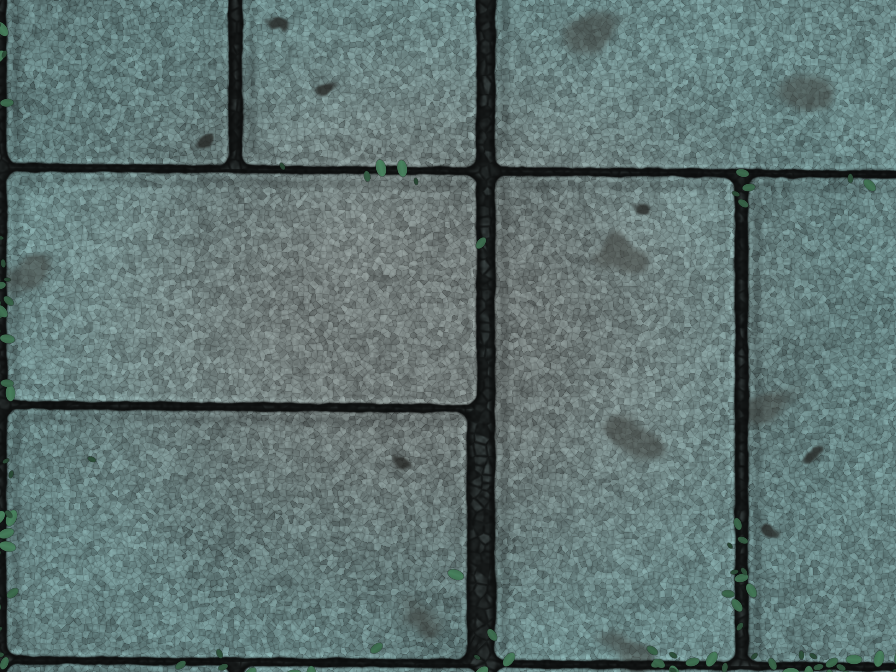
Reproduce this texture procedurally as a Shadertoy shader.

```glsl
// Basket-weave concrete pavers with soil-filled joints, stains and small weeds.
#define BLOCK vec2(0.727, 0.733)   // size of one pair of pavers
#define ORIGIN vec2(0.727, 0.751)  // corner where four pairs meet
#define TILT 0.008
#define JOINT vec2(0.010, 0.006)   // half widths of the joints
#define CORNER 0.016
#define CHAMFER 0.026
#define GRAIN 115.0
#define LEAVES 48.0

const vec3 STONE_WARM = vec3(0.435, 0.470, 0.465);
const vec3 STONE_COOL = vec3(0.395, 0.510, 0.510);
const vec3 SOIL = vec3(0.095, 0.110, 0.110);
const vec3 STAIN = vec3(0.240, 0.250, 0.235);
const vec3 LEAF = vec3(0.230, 0.410, 0.300);

vec3 hash3(vec2 p) {
    vec3 q = fract(p.xyx * vec3(0.1031, 0.1030, 0.0973));
    q += dot(q, q.yxz + 33.33);
    return fract((q.xxy + q.yzz) * q.zyx);
}

float noise(vec2 p) {
    vec2 i = floor(p), f = fract(p);
    f = f * f * (3.0 - 2.0 * f);
    return mix(mix(hash3(i).x, hash3(i + vec2(1, 0)).x, f.x),
               mix(hash3(i + vec2(0, 1)).x, hash3(i + vec2(1, 1)).x, f.x), f.y);
}

float fbm(vec2 p) {
    return 0.53 * noise(p) + 0.30 * noise(p * 2.1 + 7.0) + 0.17 * noise(p * 4.3 + 19.0);
}

// Pebbles: x = random tone, y = distance to the gap between pebbles
vec2 pebbles(vec2 p) {
    vec2 i = floor(p);
    float near = 9.0, next = 9.0, tone = 0.0;
    for (int k = 0; k < 9; k++) {
        vec2 id = i + vec2(k % 3 - 1, k / 3 - 1);
        vec3 h = hash3(id);
        float d = length(id + h.xy - p);
        if (d < near) { next = near; near = d; tone = h.z; }
        else next = min(next, d);
    }
    return vec2(tone, next - near);
}

// Pavers: x = signed distance, y = light on the nearest side, z = random tone
vec3 pavers(vec2 p) {
    vec2 q = p + vec2(0.0, TILT * p.x) - ORIGIN;
    vec2 cell = floor(q / BLOCK), f = q - cell * BLOCK;
    float across = 1.0 - mod(cell.x + cell.y, 2.0);
    vec2 axis = vec2(1.0 - across, across);
    float middle = 0.5 * dot(axis, BLOCK) + 0.013 * (2.0 * mod(cell.y, 2.0) - 1.0);
    float second = step(middle, dot(axis, f));
    vec2 lo = axis * middle * second + JOINT;
    vec2 hi = mix(axis.yx * BLOCK + axis * middle, BLOCK, second) - JOINT;
    hi.x -= 0.008 * max(across, second) + 0.014 * across * (1.0 - second);
    vec2 r = f - 0.5 * (lo + hi);
    vec2 e = abs(r) - 0.5 * (hi - lo) + CORNER;
    float d = length(max(e, 0.0)) + min(max(e.x, e.y), 0.0) - CORNER;
    float side = e.x > e.y ? sign(r.x) : -0.6 * sign(r.y);
    return vec3(d, side, hash3(cell * 2.0 + second + 51.0).x);
}

// Dark blotches, at most one per grid cell
float blotches(vec2 p, float density, float chance, float size) {
    vec2 id = floor(p * density);
    vec3 h = hash3(id + density);
    vec2 r = fract(p * density) - mix(vec2(0.3), vec2(0.7), h.xy);
    r.y += r.x * (h.x - 0.5);
    r *= vec2(0.8, 1.3);
    float edge = length(r) + 0.12 * (noise(p * density * 9.0) - 0.5);
    return step(h.z, chance) * (1.0 - smoothstep(0.4 * size, size, edge));
}

// Weeds rooted in the joints: rgb and coverage
vec4 weeds(vec2 p, float px) {
    vec4 result = vec4(0.0);
    vec2 i = floor(p * LEAVES);
    for (int k = 0; k < 9; k++) {
        vec2 id = i + vec2(k % 3 - 1, k / 3 - 1);
        vec3 h = hash3(id + 90.0);
        vec2 root = (id + h.xy) / LEAVES;
        float growth = smoothstep(0.68, 0.86, noise(root * 7.0 + 3.0));
        growth += 0.6 * exp(-root.x * 45.0) + 0.2 * exp(-root.y * 40.0);
        growth *= smoothstep(-0.022, 0.0, pavers(root).x);
        float a = 6.283 * h.x, size = mix(0.005, 0.013, h.y);
        vec2 r = mat2(cos(a), sin(a), -sin(a), cos(a)) * (p - root);
        float d = length(r * vec2(1.0, 1.7)) - size;
        float cover = step(h.z, growth) * (1.0 - smoothstep(-px, px, d));
        vec3 tint = LEAF * (0.65 + 0.6 * h.y - 20.0 * abs(r.y));
        result = mix(result, vec4(tint, 1.0), cover);
    }
    return result;
}

void mainImage(out vec4 fragColor, in vec2 fragCoord) {
    vec2 p = fragCoord / iResolution.y;
    float px = 1.0 / iResolution.y;
    vec3 paver = pavers(p);
    float d = paver.x + 0.005 * (fbm(p * 38.0) - 0.5);

    // Stone: cooler towards the rim, with mottling and exposed grain
    vec2 fromCentre = (p - vec2(0.62, 0.52)) * vec2(1.2, 1.5);
    vec3 stone = mix(STONE_WARM, STONE_COOL, smoothstep(0.15, 0.85, length(fromCentre)));
    vec2 grain = pebbles(p * GRAIN);
    float tone = 0.91 + 0.10 * (paver.z - 0.5) + 0.22 * (fbm(p * 6.0) - 0.5);
    tone += 0.32 * (grain.x - 0.5) + 0.22 * (noise(p * 260.0) - 0.5);
    tone += 0.14 * smoothstep(0.0, 0.3, grain.y);
    stone *= tone;
    stone = mix(stone, STAIN, 0.55 * blotches(p + 0.07, 3.6, 0.3, 0.16));
    stone = mix(stone, STAIN * 0.6, 0.8 * blotches(p, 11.0, 0.06, 0.17));

    // Chamfer: shaded band and pale worn rim
    float band = smoothstep(-CHAMFER, -0.6 * CHAMFER, d);
    float rim = smoothstep(-0.012, -0.005, d);
    stone *= 1.0 + band * (0.08 * paver.y - 0.09) + 0.13 * rim;
    stone *= 1.0 - 0.4 * smoothstep(-0.004, 0.001, d);

    // Soil: crumbs that show more in the wide joints
    vec2 crumb = pebbles(p * 62.0);
    float open = smoothstep(0.002, 0.012, d);
    vec3 soil = SOIL * (0.55 + open * (0.25 + 1.3 * crumb.x * smoothstep(0.0, 0.4, crumb.y)));
    soil *= 0.8 + 0.4 * noise(p * 200.0);

    vec3 color = mix(stone, soil, smoothstep(-px, px, d));
    vec4 leaf = weeds(p, px);
    fragColor = vec4(mix(color, leaf.rgb, leaf.a), 1.0);
}
```
